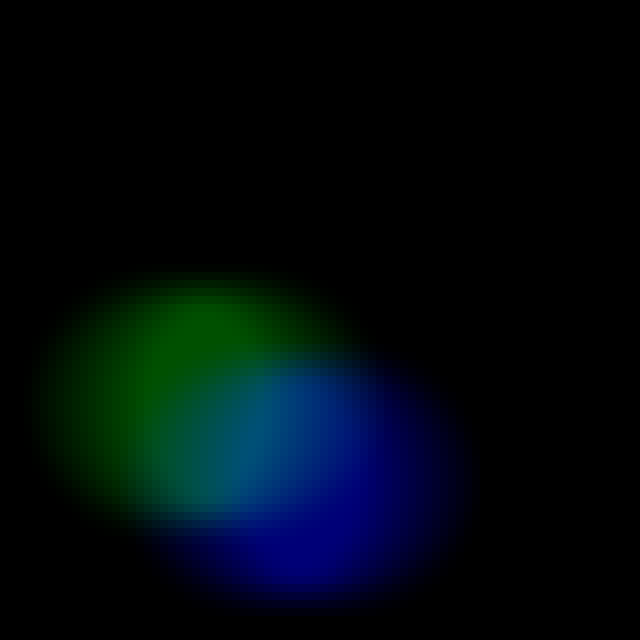
Give the GLSL for this background, as a Shadertoy shader.

```glsl
// Two overlapping blurred discs, green and blue, glowing on black in a coarse mosaic.
// Each disc is box-blurred: exactly along x from its chord length, and along y by
// averaging a few rows. The two lights are added together.

const float MOSAIC_CELLS = 80.0;
const float DISC_RADIUS = 0.189;
const vec2 BLUR_HALF = vec2(0.099, 0.0326);

// Share of a horizontal blur window at p that lies inside the disc.
float rowCoverage(vec2 p) {
    float halfChord = sqrt(max(DISC_RADIUS * DISC_RADIUS - p.y * p.y, 0.0));
    float left = max(p.x - BLUR_HALF.x, -halfChord);
    float right = min(p.x + BLUR_HALF.x, halfChord);
    return max(right - left, 0.0) / (2.0 * BLUR_HALF.x);
}

// Disc softened widely along x and narrowly along y.
float blurredDisc(vec2 p) {
    const int ROWS = 16;
    float sum = 0.0;
    for (int i = 0; i < ROWS; i++) {
        float offset = (float(i) + 0.5) / float(ROWS) * 2.0 - 1.0;
        sum += rowCoverage(p + vec2(0.0, offset * BLUR_HALF.y));
    }
    return sum / float(ROWS);
}

void mainImage(out vec4 fragColor, in vec2 fragCoord) {
    // Snap to the centre of a mosaic cell.
    vec2 uv = fragCoord / iResolution.xy;
    vec2 cell = (floor(uv * MOSAIC_CELLS) + 0.5) / MOSAIC_CELLS;

    // Add the two lights.
    vec3 color = vec3(0.0, 0.315, 0.0) * blurredDisc(cell - vec2(0.322, 0.368));
    color += vec3(0.0, 0.0, 0.465) * blurredDisc(cell - vec2(0.469, 0.251));

    fragColor = vec4(color, 1.0);
}
```
